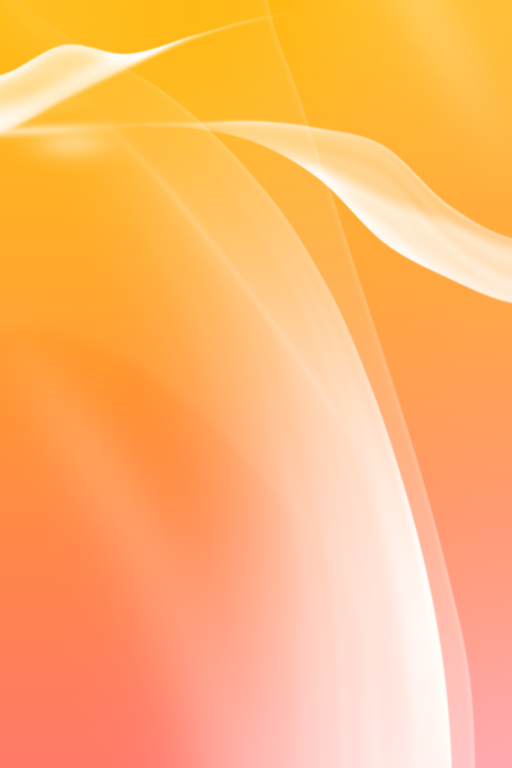
Reproduce this background procedurally as a WebGL 2 fragment shader.

```glsl
#version 300 es
precision highp float;
// Translucent white veils and silky ribbons over a gold to coral gradient.

#define VEIL_TOP 0.10
#define VEIL_BOTTOM 0.90
#define STREAK_AMOUNT 0.22
#define OUTER_VEIL 0.34
#define RIBBON_LIGHT 0.92
#define EDGE_SOFT 0.0022

uniform vec2 u_resolution;
out vec4 outColor;

// Veil edges: x at nine even steps from top to bottom.
const float[9] MAIN_EDGE = float[9](0.04, 0.332, 0.52, 0.641, 0.723, 0.786, 0.835, 0.868, 0.883);
const float[9] OUTER_EDGE = float[9](0.523, 0.584, 0.646, 0.707, 0.768, 0.826, 0.876, 0.916, 0.928);
const float[9] CREASE = float[9](0.02, 0.162, 0.332, 0.482, 0.617, 0.738, 0.83, 0.90, 0.957);
const float[9] INNER_FADE = float[9](-0.05, 0.06, 0.17, 0.27, 0.34, 0.39, 0.41, 0.41, 0.40);
const float[9] LEFT_BEAM = float[9](-0.5, -0.35, -0.2, -0.04, 0.09, 0.205, 0.31, 0.39, 0.46);

// Ribbon edges: depth below the top at nine even steps from left to right.
const float[9] WISP_TOP = float[9](0.098, 0.0586, 0.0703, 0.047, 0.024, 0.011, 0.0, -0.01, -0.02);
const float[9] WISP_BASE = float[9](0.172, 0.130, 0.089, 0.050, 0.026, 0.013, 0.002, -0.008, -0.018);
const float[9] RIBBON_TOP = float[9](0.18, 0.169, 0.163, 0.161, 0.158, 0.167, 0.190, 0.266, 0.31);
const float[9] RIBBON_BASE = float[9](0.18, 0.171, 0.166, 0.167, 0.186, 0.234, 0.316, 0.362, 0.3945);
const float[9] RIBBON_FOLD = float[9](0.18, 0.171, 0.166, 0.166, 0.185, 0.216, 0.258, 0.289, 0.32);

// Catmull-Rom curve through nine evenly spaced values.
float spline(float s, float k[9]) {
  float f = clamp(s, 0.0, 0.9999) * 8.0;
  int i = int(f);
  f -= float(i);
  float a = k[max(i - 1, 0)], b = k[i], c = k[i + 1], d = k[min(i + 2, 8)];
  return b + 0.5 * f * (c - a + f * (2.0 * a - 5.0 * b + 4.0 * c - d + f * (3.0 * (b - c) + d - a)));
}

float hash(vec2 p) {
  vec3 q = fract(p.xyx * 0.1031);
  q += dot(q, q.yzx + 33.33);
  return fract((q.x + q.y) * q.z);
}

float noise(vec2 p) {
  vec2 i = floor(p), f = fract(p);
  f = f * f * (3.0 - 2.0 * f);
  return mix(mix(hash(i), hash(i + vec2(1, 0)), f.x),
             mix(hash(i + vec2(0, 1)), hash(i + vec2(1, 1)), f.x), f.y);
}

float glow(float d, float width) { return exp(-d * d / (width * width)); }

float inside(float d, float soft) { return smoothstep(-soft, soft, d); }

vec3 ramp(float t, vec3 a, vec3 b, vec3 c, vec3 d) {
  t *= 3.0;
  vec3 low = mix(a, b, smoothstep(-0.2, 1.2, t));
  return mix(mix(low, c, smoothstep(0.8, 2.2, t)), d, smoothstep(1.8, 3.2, t));
}

void lighten(inout vec3 color, float amount) {
  color = mix(color, vec3(1.0, 0.985, 0.965), clamp(amount, 0.0, 1.0));
}

void main() {
  vec2 uv = gl_FragCoord.xy / u_resolution;
  float x = uv.x, t = 1.0 - uv.y;
  float soft = max(EDGE_SOFT, 0.8 / u_resolution.y);

  // Background gradient
  vec3 left = ramp(t, vec3(1, 0.74, 0.07), vec3(1, 0.67, 0.17), vec3(1, 0.54, 0.27), vec3(1, 0.47, 0.41));
  vec3 right = ramp(t, vec3(1, 0.76, 0.22), vec3(1, 0.66, 0.24), vec3(1, 0.60, 0.44), vec3(1, 0.67, 0.70));
  vec3 color = mix(left, right, smoothstep(0.1, 1.0, x));
  color = mix(color, vec3(1, 0.70, 0.0), 0.8 * glow(length(vec2((x - 0.38) * 0.7, t)), 0.16));
  lighten(color, 0.18 * glow(x - 0.82 - 0.8 * t, 0.07) * smoothstep(0.3, 0.0, t));

  // Soft beam on the left, with a shadow under its arc
  float beam = x - spline(t, LEFT_BEAM);
  lighten(color, 0.15 * glow(beam, mix(0.06, 0.10, t)) * smoothstep(0.35, 0.6, t));
  float arc = t - 0.41 - 0.75 * x * x;
  color.gb -= vec2(0.025, 0.035) * smoothstep(0.0, 0.03, arc) * smoothstep(0.25, 0.05, arc);

  // Main veil with streaks that follow its edge
  float edge = spline(t, MAIN_EDGE);
  float inner = spline(t, INNER_FADE);
  float across = (x - inner) / max(edge - inner, 0.05);
  float body = smoothstep(-0.25, 1.0, across);
  float streaks = noise(vec2(across * 9.0, t * 2.5)) + 0.5 * noise(vec2(across * 23.0 + 7.0, t * 3.0)) - 0.75;
  float strength = mix(VEIL_TOP, VEIL_BOTTOM, smoothstep(0.0, 0.85, t));
  float mainMask = inside(edge - x, soft * 1.5);
  float veil = strength * body * (1.0 + STREAK_AMOUNT * streaks);
  veil += 0.13 * glow(edge - x, 0.012) * smoothstep(0.0, 0.2, t);
  lighten(color, veil * mainMask);

  // Bright crease inside the veil
  float crease = x - spline(t, CREASE);
  float creaseFade = smoothstep(0.08, 0.3, t) * smoothstep(0.64, 0.5, t);
  lighten(color, creaseFade * mainMask * (0.13 * glow(crease, 0.009) + 0.10 * glow(crease, 0.05)));

  // Thin outer veil
  float outer = spline(t, OUTER_EDGE) - x;
  float sheet = mix(0.07, OUTER_VEIL, smoothstep(0.1, 0.95, t)) + 0.13 * glow(outer, 0.008);
  lighten(color, sheet * inside(outer, soft * 1.5) * (1.0 - mainMask));

  // Upper left wisp and its curl
  float wispTop = t - spline(x, WISP_TOP), wispBase = spline(x, WISP_BASE) - t;
  float wisp = inside(wispTop, soft) * inside(wispBase, soft * 2.5);
  float sheen = 0.58 + 0.35 * glow(wispTop, 0.012) + 0.3 * glow(wispBase - 0.015, 0.016);
  sheen += 0.3 * (noise(vec2(x * 7.0 + t * 30.0, x * 5.0 - t * 12.0)) - 0.5);
  lighten(color, wisp * sheen * RIBBON_LIGHT * smoothstep(0.62, 0.27, x));
  vec2 curl = (vec2(x, t) - vec2(0.14, 0.187)) / vec2(0.075, 0.020);
  lighten(color, 0.42 * exp(-dot(curl, curl)));
  lighten(color, 0.55 * glow(t - 0.172 + 0.03 * x, 0.007) * smoothstep(0.28, 0.05, x));
  lighten(color, 0.25 * glow(t - 0.153 + 0.15 * x, 0.015) * smoothstep(0.25, 0.0, x));

  // Right ribbon: sheer upper fold over a bright lower fold
  float top = t - spline(x, RIBBON_TOP), base = spline(x, RIBBON_BASE) - t;
  float fold = t - spline(x, RIBBON_FOLD);
  float ribbon = inside(top, soft) * inside(base, soft) * smoothstep(0.28, 0.5, x);
  float threads = noise(vec2(top * 65.0 - x * 4.0, x * 3.0)) - 0.5;
  float upper = 0.42 + 0.25 * threads + 0.25 * glow(top, 0.006);
  float lower = 0.80 + 0.25 * threads + 0.2 * glow(base, 0.018);
  float light = mix(upper, lower, smoothstep(-0.012, 0.012, fold) * smoothstep(0.5, 0.63, x));
  lighten(color, ribbon * light * RIBBON_LIGHT);
  lighten(color, 0.2 * glow(top, 0.003) * smoothstep(0.15, 0.35, x) * smoothstep(0.6, 0.4, x));

  outColor = vec4(clamp(color, 0.0, 1.0), 1.0);
}
```
